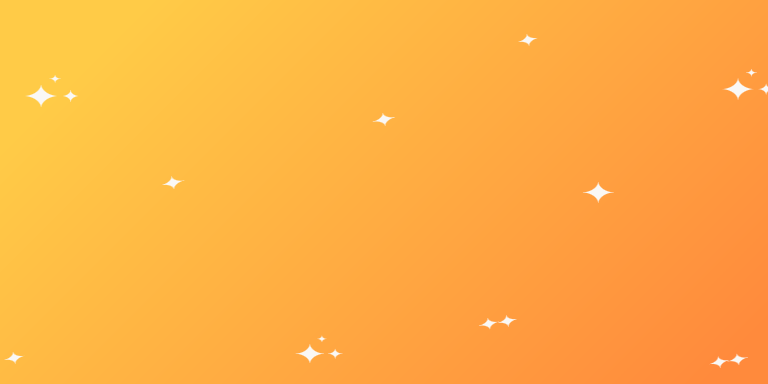
A Shadertoy shader for this background:

```glsl
const vec3 YELLOW = vec3(1.0, 0.796, 0.278);
const vec3 ORANGE = vec3(1.0, 0.54, 0.236);
const vec3 STAR_WHITE = vec3(0.98, 0.972, 0.96);

// Diagonal blend from the upper left corner to the lower right one
vec3 diagonalGradient(vec2 p, float aspect) {
    float t = (p.x + 1.0 - p.y) / (aspect + 1.0);
    return mix(YELLOW, ORANGE, clamp((t - 0.13) / 0.82, 0.0, 1.0));
}

vec2 rotate(vec2 p, float angle) {
    float c = cos(angle), s = sin(angle);
    return vec2(c * p.x + s * p.y, c * p.y - s * p.x);
}

// Coverage of a four-pointed star whose sides are concave arcs
float sparkle(vec2 p, vec2 halfSize, float pixel) {
    const float arcCenter = 1.15;
    vec2 q = abs(p) / halfSize;
    float radius = length(vec2(arcCenter, arcCenter - 1.0));
    float arc = radius - length(arcCenter - q);
    float diamond = (q.x + q.y - 1.0) * 0.7071;
    float d = max(arc, diamond) * min(halfSize.x, halfSize.y);
    return clamp(0.5 - d / pixel, 0.0, 1.0);
}

float uprightStar(vec2 p, float size, float pixel) {
    return sparkle(p, size * vec2(1.0, 0.68), pixel);
}

float tiltedStar(vec2 p, float size, float pixel) {
    return sparkle(rotate(p, 0.2), size * vec2(1.0, 0.56), pixel);
}

// One large star with two small companions
float starCluster(vec2 p, float size, float pixel) {
    float cover = uprightStar(p, size, pixel);
    cover = max(cover, uprightStar(p - size * vec2(0.87, 1.07), size * 0.33, pixel));
    return max(cover, uprightStar(p - size * vec2(1.83, 0.0), size * 0.5, pixel));
}

// Two tilted stars touching at their tips
float starPair(vec2 p, float size, float pixel) {
    return max(tiltedStar(p, size, pixel),
               tiltedStar(p - size * vec2(1.9, 0.28), size, pixel));
}

void mainImage(out vec4 fragColor, in vec2 fragCoord) {
    float pixel = 1.0 / iResolution.y;
    vec2 p = fragCoord * pixel;

    // Each entry holds the centre and the half width, in canvas heights
    vec3 clusters[3] = vec3[3](
        vec3(0.107, 0.750, 0.042), vec3(1.922, 0.768, 0.040), vec3(0.807, 0.079, 0.036));
    vec3 singles[4] = vec3[4](
        vec3(0.450, 0.524, 0.029), vec3(1.000, 0.689, 0.029),
        vec3(1.375, 0.896, 0.026), vec3(0.037, 0.068, 0.026));
    vec3 pairs[2] = vec3[2](vec3(1.273, 0.157, 0.0255), vec3(1.873, 0.057, 0.0255));

    float stars = uprightStar(p - vec2(1.558, 0.499), 0.039, pixel);
    for (int i = 0; i < 3; i++)
        stars = max(stars, starCluster(p - clusters[i].xy, clusters[i].z, pixel));
    for (int i = 0; i < 4; i++)
        stars = max(stars, tiltedStar(p - singles[i].xy, singles[i].z, pixel));
    for (int i = 0; i < 2; i++)
        stars = max(stars, starPair(p - pairs[i].xy, pairs[i].z, pixel));

    vec3 color = diagonalGradient(p, iResolution.x * pixel);
    fragColor = vec4(mix(color, STAR_WHITE, stars), 1.0);
}
```
